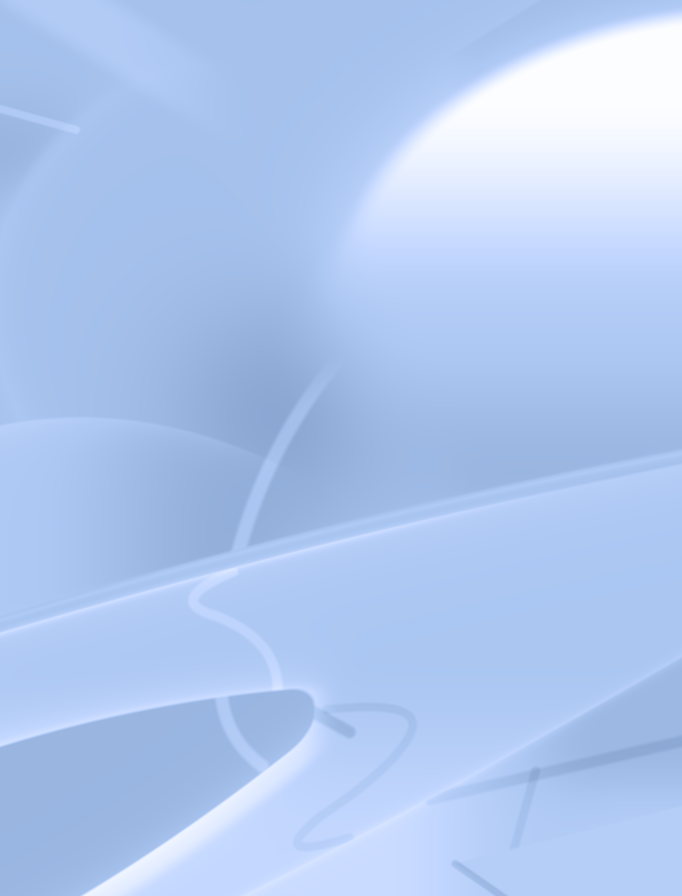
Give the GLSL for this background, as a WebGL 1 fragment shader.

```glsl
precision highp float;
// Soft blue abstract: a glowing dome above a sweeping glass band, a leaf-shaped
// opening and a faceted corner. Layers blend one scalar tone, using ellipses,
// parabolas and Bezier strokes; the tone is then mapped to a blue palette.

uniform vec2 u_resolution;

const float SOFT = 0.0022;

// Maps brightness to the pale blue palette.
vec3 blueTone(float t) {
  float green = min(t + 0.11, 0.78 + (t - 0.67) * 0.667);
  float blue = min(t + 0.28, 0.95 + (t - 0.67) * 0.5);
  return clamp(vec3(t, green, blue), 0.0, 1.0);
}

float inside(float d, float softness) {
  return smoothstep(-softness, softness, d);
}

float parabola(float x, float base, float slope, float bend) {
  return base + x * (slope + bend * x);
}

float smoothMin(float a, float b, float k) {
  float h = max(k - abs(a - b), 0.0) / k;
  return min(a, b) - h * h * k * 0.25;
}

float glow(vec2 p, vec2 center, vec2 size) {
  vec2 q = (p - center) / size;
  return exp(-dot(q, q));
}

float segmentDistance(vec2 p, vec2 a, vec2 b) {
  vec2 ab = b - a;
  return length(p - a - ab * clamp(dot(p - a, ab) / dot(ab, ab), 0.0, 1.0));
}

float line(vec2 p, vec2 a, vec2 b, float width) {
  return 1.0 - smoothstep(width * 0.4, width, segmentDistance(p, a, b));
}

// Quadratic Bezier stroke, built from short segments.
float stroke(vec2 p, vec2 a, vec2 b, vec2 c, float width) {
  float d = 1.0;
  vec2 last = a;
  for (int i = 1; i <= 14; i++) {
    float t = float(i) / 14.0;
    vec2 next = mix(mix(a, b, t), mix(b, c, t), t);
    d = min(d, segmentDistance(p, last, next));
    last = next;
  }
  return 1.0 - smoothstep(width * 0.4, width, d);
}

float backdrop(vec2 p) {
  float tone = 0.645 - 0.10 * glow(p, vec2(0.31, 0.535), vec2(0.13, 0.13));
  float arc = length(p - vec2(0.26, 0.661)) - 0.268;
  float leftFade = smoothstep(0.3, 0.05, p.x);
  tone -= 0.05 * leftFade * inside(arc, 0.012) * glow(p, vec2(0.0, 0.83), vec2(0.16, 0.06));
  tone += 0.025 * leftFade * exp(-abs(arc) / 0.02);
  tone += 0.05 * line(p, vec2(0.03, 1.02), vec2(0.27, 0.87), 0.045) * smoothstep(0.3, 0.1, p.x);
  tone += 0.07 * line(p, vec2(-0.02, 0.884), vec2(0.085, 0.855), 0.006);
  float crease = (p.x - 0.508) * 0.62 - (p.y - 0.941);
  return tone - 0.025 * inside(crease, 0.003) * smoothstep(0.49, 0.54, p.x);
}

float dome(vec2 p, float tone) {
  float edge = (1.0 - length((p - vec2(0.846, 0.661)) / vec2(0.465, 0.326))) * 0.36;
  float upper = smoothstep(0.6, 0.76, p.y);
  float shade = 0.60 + 0.10 * smoothstep(0.46, 0.68, p.y) + 0.29 * smoothstep(0.64, 0.9, p.y);
  tone += 0.10 * upper * exp(-max(-edge, 0.0) / 0.03);
  return mix(tone, shade, inside(edge, mix(0.08, 0.014, upper)));
}

float mound(vec2 p, float tone) {
  float edge = parabola(p.x - 0.091, 0.534, 0.0, -1.09) - p.y;
  float fade = smoothstep(0.4, 0.22, p.x);
  float shade = mix(0.68, 0.565, smoothstep(0.0, 0.29, p.x));
  shade += 0.05 * exp(-max(edge, 0.0) / 0.02) * fade;
  return mix(tone, shade, inside(edge, SOFT) * fade);
}

float band(vec2 p, float tone) {
  float outer = parabola(p.x, 0.3125, 0.30, -0.073) - p.y;
  float inner = parabola(p.x, 0.293, 0.295, -0.0614) - p.y;
  float body = 0.665 + 0.05 * exp(-max(inner, 0.0) / 0.04);
  body += 0.10 * smoothstep(0.27, 0.05, p.y);
  tone = mix(tone, 0.645, inside(outer, SOFT));
  tone += 0.05 * exp(-abs(outer - 0.005) / 0.003);
  tone = mix(tone, body, inside(inner, SOFT));
  tone += 0.13 * exp(-abs(inner) / 0.003) * smoothstep(0.72, 0.35, p.x);
  // Thin reflections winding across the band
  float thread = stroke(p, vec2(0.26, 0.362), vec2(0.182, 0.329), vec2(0.241, 0.3125), 0.008);
  thread = max(thread, stroke(p, vec2(0.241, 0.3125), vec2(0.31, 0.286), vec2(0.31, 0.23), 0.008));
  float loop = stroke(p, vec2(0.365, 0.208), vec2(0.482, 0.221), vec2(0.456, 0.177), 0.007);
  loop = max(loop, stroke(p, vec2(0.456, 0.177), vec2(0.436, 0.141), vec2(0.358, 0.089), 0.007));
  loop = max(loop, stroke(p, vec2(0.358, 0.089), vec2(0.293, 0.036), vec2(0.39, 0.065), 0.007));
  return tone + inside(inner, SOFT) * (0.07 * thread - 0.05 * loop);
}

float corner(vec2 p, float tone) {
  float edge = parabola(p.x - 0.273, 0.0, 0.51, 0.077) - p.y;
  float shade = mix(0.79, 0.61, smoothstep(0.42, 0.68, p.x));
  shade += 0.09 * smoothstep(0.17, 0.07, p.y) * smoothstep(0.5, 0.7, p.x);
  shade -= 0.06 * line(p, vec2(0.48, 0.108), vec2(0.78, 0.177), 0.009);
  shade -= 0.05 * line(p, vec2(0.598, 0.14), vec2(0.573, 0.05), 0.007);
  float top = 0.036 + 0.255 * (p.x - 0.508) - p.y;
  float under = p.y - 0.036 + 0.7 * (p.x - 0.508);
  shade = mix(shade, 0.71, inside(min(top, under), SOFT));
  shade -= 0.10 * line(p, vec2(0.508, 0.036), vec2(0.57, -0.007), 0.006);
  tone = mix(tone, shade, inside(edge, SOFT));
  return tone + 0.06 * exp(-abs(edge) / 0.005);
}

float leaf(vec2 p, float tone) {
  float upper = parabola(p.x, 0.1667, 0.31, -0.3456) - p.y;
  float lower = p.y - parabola(p.x - 0.091, 0.0, 0.6, 0.407);
  float edge = smoothMin(smoothMin(upper, lower, 0.03), 0.353 - p.x, 0.03);
  float rim = smoothstep(-0.042, -0.018, lower) * smoothstep(0.38, 0.33, p.x);
  tone += 0.09 * rim * inside(upper, 0.01);
  tone += 0.09 * exp(-max(-edge, 0.0) / 0.022) * smoothstep(0.42, 0.3, p.x);
  tone -= 0.10 * line(p, vec2(0.35, 0.205), vec2(0.39, 0.183), 0.010);
  float shade = 0.60 + 0.05 * exp(-max(lower, 0.0) / 0.025);
  shade += 0.09 * stroke(p, vec2(0.247, 0.225), vec2(0.252, 0.175), vec2(0.293, 0.145), 0.010);
  return mix(tone, shade, inside(edge, SOFT));
}

void main() {
  vec2 p = gl_FragCoord.xy / u_resolution.y;
  float tone = mound(p, dome(p, backdrop(p)));
  float arc = stroke(p, vec2(0.382, 0.605), vec2(0.298, 0.505), vec2(0.265, 0.38), 0.011);
  tone += 0.09 * arc * smoothstep(0.61, 0.53, p.y);
  tone = leaf(p, corner(p, band(p, tone)));
  gl_FragColor = vec4(blueTone(tone), 1.0);
}
```
